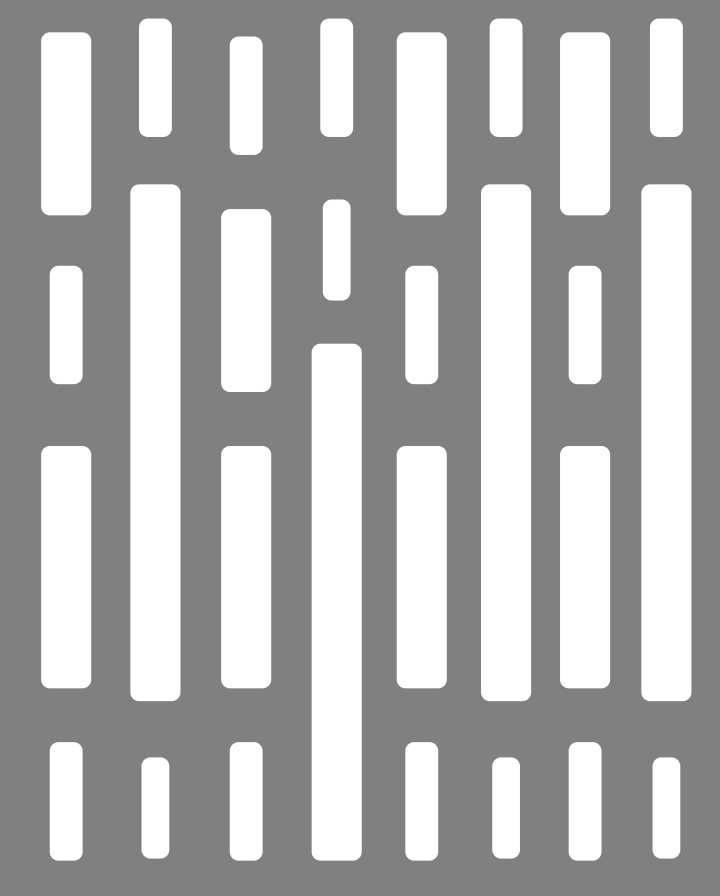
A Shadertoy shader for this pattern:

```glsl
// Draws columns of rounded white vertical bars on a flat grey ground.

const vec2 GRID = vec2(618.0, 768.0);   // design units across the canvas
const vec3 GROUND = vec3(0.502);
const vec3 BAR = vec3(1.0);
const float RADIUS = 7.6;               // corner rounding
const float WIDE = 21.5;                // half widths of the bars
const float MEDIUM = 14.1;
const float NARROW = 11.9;
const int COLUMNS = 8;
const float CENTERS[COLUMNS] = float[COLUMNS](
    56.8, 133.4, 211.3, 289.0, 362.0, 434.4, 502.2, 572.0);

// Signed distance to a rounded bar; p is relative to the column, y runs down.
float bar(vec2 p, float top, float bottom, float halfWidth) {
    vec2 halfSize = vec2(halfWidth, 0.5 * (bottom - top));
    vec2 q = abs(p - vec2(0.0, 0.5 * (top + bottom))) - halfSize + RADIUS;
    return length(max(q, 0.0)) + min(max(q.x, q.y), 0.0) - RADIUS;
}

// Lower pair shared by the segmented columns.
float lowerPair(vec2 p) {
    return min(bar(p, 382.3, 590.0, WIDE), bar(p, 636.1, 737.7, MEDIUM));
}

float segmentedColumn(vec2 p) {
    float upper = min(bar(p, 27.7, 184.6, WIDE), bar(p, 227.8, 329.3, MEDIUM));
    return min(upper, lowerPair(p));
}

float shiftedColumn(vec2 p) {
    float upper = min(bar(p, 31.3, 132.8, MEDIUM), bar(p, 179.2, 336.0, WIDE));
    return min(upper, lowerPair(p));
}

float tallColumn(vec2 p) {
    float ends = min(bar(p, 15.9, 117.4, MEDIUM), bar(p, 649.2, 735.9, NARROW));
    return min(ends, bar(p, 158.0, 601.0, WIDE));
}

float droppedColumn(vec2 p) {
    float upper = min(bar(p, 15.9, 117.4, MEDIUM), bar(p, 171.0, 257.6, NARROW));
    return min(upper, bar(p, 294.6, 737.7, WIDE));
}

void mainImage(out vec4 fragColor, in vec2 fragCoord) {
    vec2 uv = fragCoord / iResolution.xy;
    vec2 p = vec2(uv.x, 1.0 - uv.y) * GRID;
    float pixel = GRID.y / iResolution.y;

    // Columns alternate, apart from the third and fourth
    float d = 1e5;
    for (int i = 0; i < COLUMNS; i++) {
        vec2 q = p - vec2(CENTERS[i], 0.0);
        float column;
        if (i == 2) column = shiftedColumn(q);
        else if (i == 3) column = droppedColumn(q);
        else if (i % 2 == 0) column = segmentedColumn(q);
        else column = tallColumn(q);
        d = min(d, column);
    }

    // Antialiased fill
    float coverage = clamp(0.5 - d / pixel, 0.0, 1.0);
    fragColor = vec4(mix(GROUND, BAR, coverage), 1.0);
}
```
